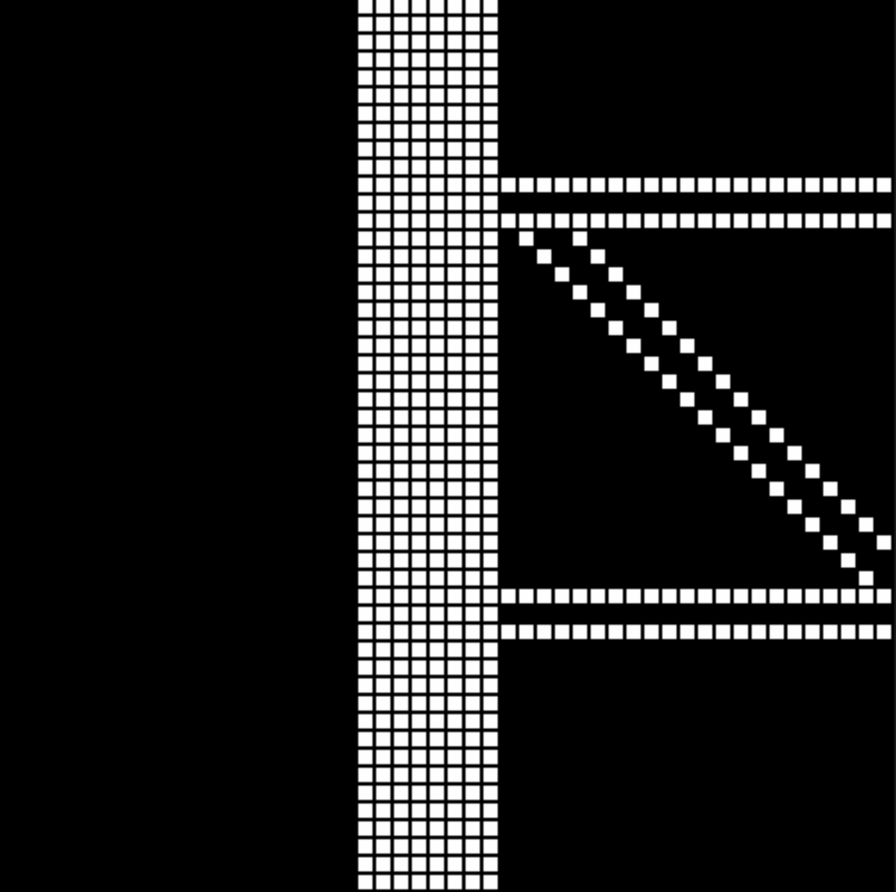
This pattern is drawn by a Shadertoy shader. Its source:

```glsl
// A grid of small white tiles on black: a full-height vertical bar,
// two pairs of horizontal rows to its right and a double diagonal between them.
// Each cell is lit by integer tests on its column and row, then drawn as a soft square.

// Antialiased square centred in a cell, with slightly soft edges.
float tile(vec2 local, vec2 pixel) {
    vec2 soft = max(pixel * 0.8, vec2(0.08));
    vec2 edge = abs(local) - 0.4;
    vec2 cover = 1.0 - smoothstep(-soft, soft, edge);
    return cover.x * cover.y;
}

// Which cells are lit; rows count down from the top.
bool isLit(ivec2 cell) {
    int col = cell.x, row = cell.y;
    if (col < 20 || col > 49 || row < 0 || row > 49) return false;

    bool bar = col < 28;
    bool rails = row == 10 || row == 12 || row == 33 || row == 35;
    int slant = col - row;
    bool diagonals = row > 12 && row < 33 && (slant == 16 || slant == 19);
    return bar || rails || diagonals;
}

void mainImage(out vec4 fragColor, in vec2 fragCoord) {
    vec2 uv = fragCoord / iResolution.xy;
    vec2 cells = vec2(50.1, 49.9);

    // Grid coordinates, shifted so that tiles sit in the middle of cells.
    vec2 grid = vec2(uv.x, 1.0 - uv.y) * cells + vec2(0.07, 0.15);
    vec2 local = fract(grid) - 0.5;
    float light = isLit(ivec2(floor(grid))) ? tile(local, cells / iResolution.xy) : 0.0;

    // Faint margin past the last column.
    float margin = 0.1 * smoothstep(0.997, 0.999, uv.x);

    fragColor = vec4(vec3(max(light * 0.995, margin)), 1.0);
}
```
